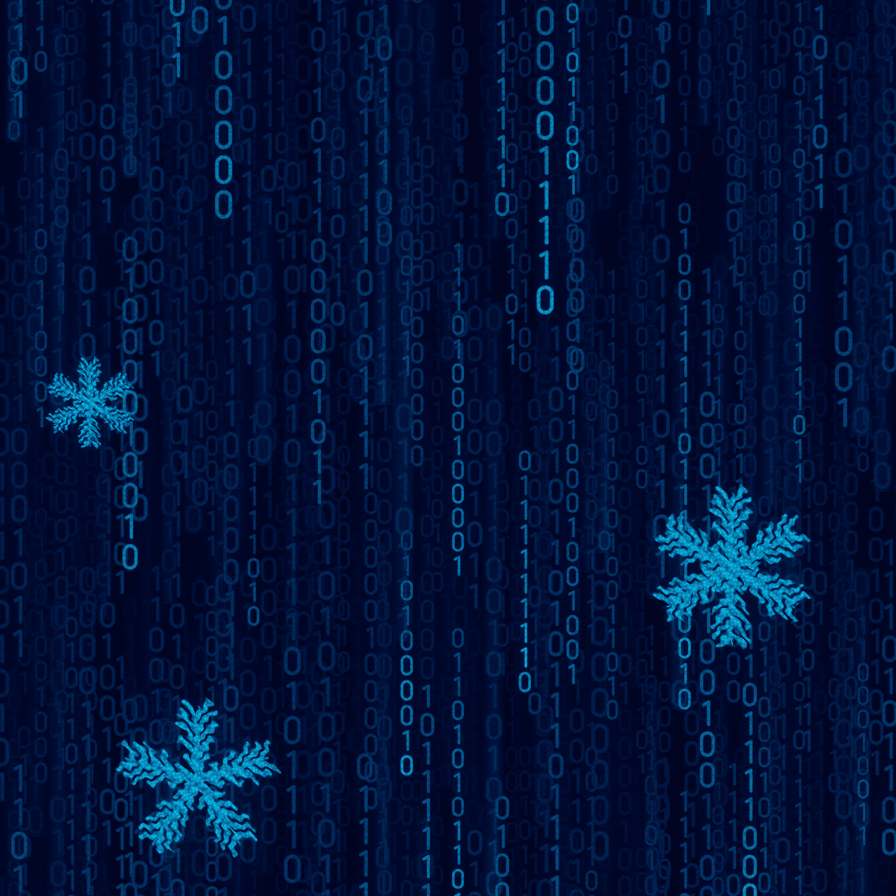
This background is drawn by a Shadertoy shader. Its source:

```glsl
// Falling columns of dim blue ring and bar marks with three frosty crystals on navy.
#define COLUMNS 39.0
#define ROW_MIN 0.026
#define ROW_MAX 0.040
#define STROKE 0.055
#define GRAIN_SCALE 260.0
#define GRAIN_AMOUNT 0.45
#define CRYSTALS 3
#define NAVY vec3(0.0, 0.018, 0.135)
#define CYAN vec3(0.02, 0.53, 0.72)
#define TAU 6.283185

float hash(vec2 p) {
    return fract(sin(dot(p, vec2(127.1, 311.7))) * 43758.55);
}

// Distance to the nearest jittered cell point.
float cellular(vec2 p) {
    vec2 cell = floor(p);
    float nearest = 2.0;
    for (int j = -1; j <= 1; j++)
    for (int i = -1; i <= 1; i++) {
        vec2 c = cell + vec2(i, j);
        vec2 point = c + vec2(hash(c), hash(c + 57.3));
        nearest = min(nearest, length(point - p));
    }
    return nearest;
}

float segment(vec2 p, vec2 a, vec2 b) {
    vec2 ap = p - a, ab = b - a;
    return length(ap - ab * clamp(dot(ap, ab) / dot(ab, ab), 0.0, 1.0));
}

// Tall ring or flagged bar, in units of one row.
float markDistance(vec2 p, float kind) {
    float ring = abs(segment(p, vec2(0.0, -0.17), vec2(0.0, 0.17)) - 0.19);
    float bar = min(segment(p, vec2(0.04, -0.36), vec2(0.04, 0.36)),
                    segment(p, vec2(0.04, 0.36), vec2(-0.12, 0.27)));
    return (kind < 0.5 ? ring : bar) - STROKE;
}

// One sheet of streams: brightest at the foot, fading upward.
float rain(vec2 uv, float layer, float blur, float haze) {
    float x = uv.x * COLUMNS + layer * 0.37;
    vec2 id = vec2(floor(x), layer * 17.0 + 3.0);
    float pitch = mix(ROW_MIN, ROW_MAX, hash(id));
    float halfCell = 0.5 / (COLUMNS * pitch);
    float slack = max(halfCell - 0.27, 0.0);
    float y = uv.y / pitch + 9.0 * hash(id + 5.1);
    float row = floor(y);
    vec2 p = vec2((fract(x) - 0.5) * 2.0 * halfCell, fract(y) - 0.5);
    p.x += slack * (2.0 * hash(id + 8.7) - 1.0);

    float run = row / mix(12.0, 26.0, hash(id + 2.3)) + hash(id + 4.9);
    vec2 stream = id + vec2(0.0, 101.0 * floor(run));
    float cover = mix(0.6, 1.05, hash(stream + 1.7));
    float along = fract(run) / cover;
    float peak = mix(0.17, 1.15, pow(hash(stream + 6.1), 2.3));
    float level = peak * mix(1.0, 0.4, along) * step(along, 1.0);
    level *= mix(0.8, 1.1, hash(vec2(row, id.x) + layer));

    float kind = hash(vec2(id.x + 31.0 * layer, row));
    float soft = max(1.0 / (iResolution.y * pitch), blur);
    float ink = 1.0 - smoothstep(-soft, soft, markDistance(p, kind));
    return level * max(ink, haze * exp(-14.0 * p.x * p.x));
}

// Feathered crystal of unit radius.
float crystalDistance(vec2 p, float arms) {
    p += 0.022 * sin(p.yx * 23.0 + 2.0) + 0.014 * sin(p.yx * 51.0 + p * 17.0);
    float sector = TAU / arms;
    float angle = abs(mod(atan(p.x, p.y) + 0.5 * sector, sector) - 0.5 * sector);
    p = length(p) * vec2(sin(angle), cos(angle));
    float d = segment(p, vec2(0.0), vec2(0.0, 0.97)) - 0.065 * (1.15 - p.y);
    for (int k = 1; k <= 5; k++) {
        float root = 0.17 * float(k) - 0.02;
        float reach = 0.1 + 0.26 * sin(root * 3.0);
        vec2 base = vec2(0.0, root);
        vec2 tip = base + reach * vec2(0.66, 0.75);
        float taper = 0.042 - 0.05 * p.x;
        d = min(d, segment(p, base, tip) - taper);
    }
    return d;
}

void mainImage(out vec4 fragColor, in vec2 fragCoord) {
    vec2 uv = fragCoord / iResolution.y;
    float grain = 0.5 - cellular(uv * GRAIN_SCALE);

    // Blurred, dim and sharp sheets
    float light = 0.42 * rain(uv, 0.0, 0.1, 0.35);
    light = max(light, 0.45 * rain(uv, 1.0, 0.045, 0.0));
    light = max(light, rain(uv, 2.0, 0.03, 0.06));
    light *= 1.0 + GRAIN_AMOUNT * grain;

    // Faint uneven backdrop
    light += 0.008 * (sin(uv.x * 31.0) + sin(uv.x * 73.0 + 2.0 * sin(uv.y * 5.0)));
    light += 0.012 * grain;

    // Crystals along a shallow arc
    for (int i = 0; i < CRYSTALS; i++) {
        float n = float(i);
        vec2 center = vec2(0.10, 0.55) + n * vec2(-0.118, -0.752) + n * n * vec2(0.238, 0.33);
        float radius = mix(0.048, 0.086, min(n, 1.0));
        vec2 p = (uv - center) / radius;
        float d = crystalDistance(p, i == 1 ? 5.0 : 6.0);
        float soft = 1.2 / (iResolution.y * radius);
        float tone = 1.0 + 0.7 * grain + 0.15 * sin(p.x * 29.0 + p.y * 37.0);
        light += 0.07 * exp(-9.0 * max(d, 0.0)) * smoothstep(1.3, 0.7, length(p));
        light = mix(light, tone, 1.0 - smoothstep(-soft, soft, d));
    }

    // Blue rises ahead of green
    float t = max(light, 0.0);
    vec3 color = NAVY + (CYAN - NAVY) * vec3(t, t, pow(t, 0.8));
    color += min(light, 0.0) * NAVY * 8.0;
    fragColor = vec4(clamp(color, 0.0, 1.0), 1.0);
}
```
